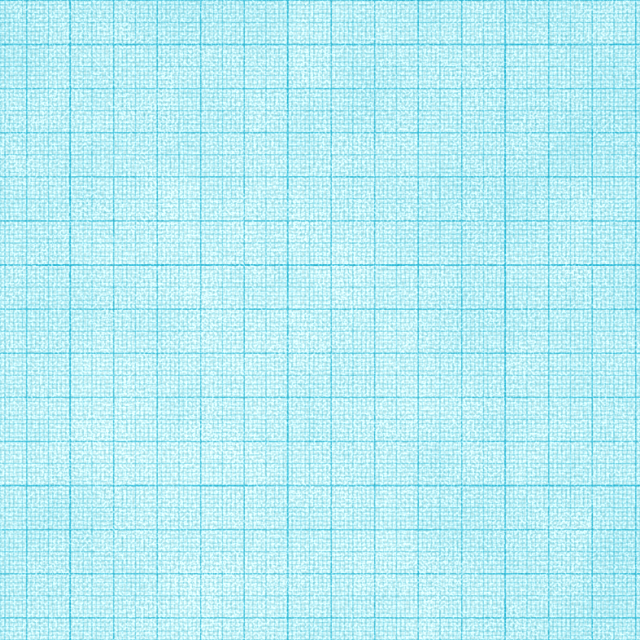
Write a three.js fragment shader that draws this pattern.

```glsl
// Worn cyan graph paper: fine, half, full and five-cell rulings on mottled, grainy stock.
varying vec2 vUv;

const vec2 CELL = vec2(0.06797, 0.06892);    // size of one full cell
const vec2 ORIGIN = vec2(0.1097, 0.9305);    // crossing of two heavy lines
const vec3 PAPER = vec3(0.872, 0.985, 0.99);
const vec3 INK = vec3(0.22, 0.75, 0.86);
const vec3 FLECK = vec3(0.93, 0.995, 1.0);

float hash(vec2 p) {
  vec3 q = fract(vec3(p.xyx) * 0.1031);
  q += dot(q, q.yzx + 33.33);
  return fract((q.x + q.y) * q.z);
}

vec2 gradient(vec2 cell) {
  float angle = 6.28318 * hash(cell);
  return vec2(cos(angle), sin(angle));
}

float gradientNoise(vec2 p) {
  vec2 i = floor(p);
  vec2 f = p - i;
  vec2 u = f * f * f * (f * (f * 6.0 - 15.0) + 10.0);
  vec2 e = vec2(1.0, 0.0);
  float low = mix(dot(gradient(i), f), dot(gradient(i + e), f - e), u.x);
  float high = mix(dot(gradient(i + e.yx), f - e.yx), dot(gradient(i + 1.0), f - 1.0), u.x);
  return mix(low, high, u.y);
}

float fbm(vec2 p) {
  float sum = 0.0;
  float gain = 1.0;
  for (int i = 0; i < 5; i++) {
    sum += gain * gradientNoise(p);
    p = p * 2.03 + 17.3;
    gain *= 0.55;
  }
  return sum;
}

// Antialiased coverage of lines repeating every period; thin lines fade, not vanish.
float lines(float t, float period, float width, float px) {
  float d = abs(fract(t / period + 0.5) - 0.5) * period;
  return clamp((0.5 * (width + px) - d) / px, 0.0, min(1.0, width / px));
}

// Faint tenth-cell ruling, each line inked a little differently.
float fineRuling(float t, float along, float seed) {
  float lineId = floor(t * 10.0 + 0.5);
  float vary = 0.8 + 0.4 * hash(vec2(lineId + 400.0, seed));
  float fade = 1.0 + 0.5 * gradientNoise(vec2(along * 1.7, lineId * 0.37 + seed));
  return 0.23 * lines(t, 0.1, 0.036, fwidth(t)) * vary * fade;
}

// Half, full and five-cell ruling; t counts cells, along runs down the line.
float mainRuling(float t, float along, float seed) {
  float px = fwidth(t);
  float fade = 1.0 + 0.4 * gradientNoise(vec2(along * 1.3, floor(t * 2.0 + 0.5) * 0.73 + seed));
  float halfCell = 0.46 * lines(t, 0.5, 0.034, px);
  float full = 0.72 * lines(t, 1.0, 0.038, px);
  float heavy = 0.86 * lines(t, 5.0, 0.044, px);
  return max(halfCell, max(full, heavy)) * fade;
}

float overprint(float a, float b) {
  return 1.0 - (1.0 - a) * (1.0 - b);
}

void main() {
  vec2 grid = (vUv - ORIGIN) / CELL;

  // Mottled wash, palest left of centre and deeper toward the edges
  float edge = smoothstep(0.12, 0.72, distance(vUv, vec2(0.36, 0.38)));
  float wash = clamp(0.025 + 0.085 * edge + 0.085 * fbm(vUv * 5.0 + 3.0), 0.0, 0.3);

  // Paper grain and pale flecks where ink has worn away
  float grain = gradientNoise(vUv * 290.0) + 0.5 * gradientNoise(vUv * 170.0 + 40.0);
  float patches = fbm(vUv * 14.0 + 60.0);
  float wear = smoothstep(0.0, 0.7, grain + 0.35 * patches);

  // Fine weave wears easily, the main lines hold
  float fine = overprint(fineRuling(grid.x, grid.y, 11.0), fineRuling(grid.y, grid.x, 47.0));
  float strong = overprint(mainRuling(grid.x, grid.y, 23.0), mainRuling(grid.y, grid.x, 71.0));
  fine *= (0.95 + 1.2 * wash) * (1.0 - 0.75 * wear);
  strong *= (0.92 + 0.8 * wash) * (1.0 - 0.3 * wear);

  vec3 color = mix(PAPER, INK, overprint(max(fine, strong), wash));
  color += vec3(0.15, 0.11, 0.11) * grain;
  color = mix(color, FLECK, 0.2 * wear);
  gl_FragColor = vec4(clamp(color, 0.0, 1.0), 1.0);
}
```
